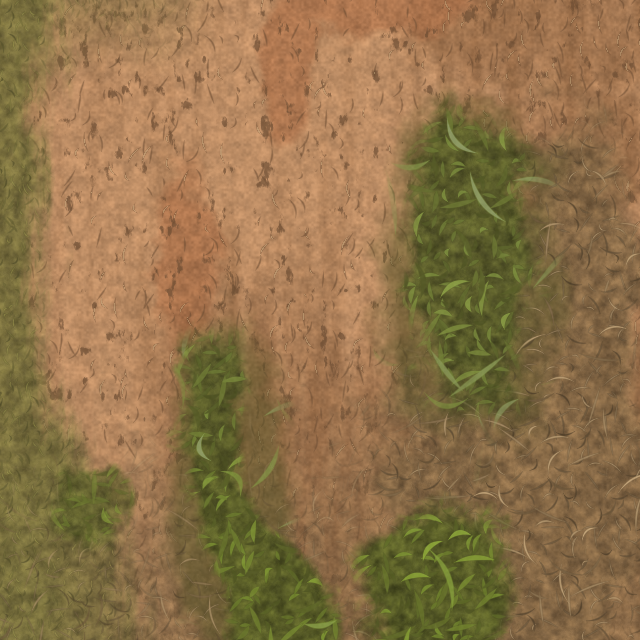
This texture is drawn by a WebGL 2 fragment shader. Its source:

```glsl
#version 300 es
precision highp float;
uniform vec2 u_resolution;
out vec4 fragColor;

#define SOIL_LIGHT vec3(0.75, 0.56, 0.40)
#define SOIL_BROWN vec3(0.59, 0.42, 0.28)
#define SOIL_RED vec3(0.66, 0.43, 0.28)
#define DRY_BASE vec3(0.49, 0.39, 0.26)
#define STRAW vec3(0.73, 0.62, 0.46)
#define OLIVE vec3(0.44, 0.42, 0.22)
#define LEAF_DARK vec3(0.29, 0.30, 0.13)
#define LEAF_LIGHT vec3(0.50, 0.57, 0.25)
#define LEAF_PALE vec3(0.59, 0.64, 0.44)
#define EDGE_ROUGHNESS 0.65

float hash(vec2 p) {
    vec3 q = fract(vec3(p.xyx) * 0.1031);
    q += dot(q, q.yzx + 33.33);
    return fract((q.x + q.y) * q.z);
}

float noise(vec2 p) {
    vec2 i = floor(p), f = fract(p);
    f = f * f * (3.0 - 2.0 * f);
    return mix(mix(hash(i), hash(i + vec2(1, 0)), f.x),
               mix(hash(i + vec2(0, 1)), hash(i + vec2(1, 1)), f.x), f.y);
}

float fbm(vec2 p) {
    float sum = 0.0, amp = 0.5;
    for (int i = 0; i < 5; i++) {
        sum += amp * noise(p);
        p = p * 2.03 + 17.3;
        amp *= 0.5;
    }
    return sum;
}

// Soft ellipse with a ragged rim
float patchMask(vec2 p, vec2 center, vec2 radius, float rough) {
    float d = 1.0 - length((p - center) / radius);
    return smoothstep(-0.22, 0.22, d + (rough - 0.5) * EDGE_ROUGHNESS);
}

// Curved tapering strands scattered over a grid: x = coverage, y = random tone
vec2 strands(vec2 p, float cells, float tilt, float spread, float width, float density) {
    vec2 g = p * cells, result = vec2(0.0);
    float aa = cells / u_resolution.y;
    for (int j = -1; j <= 1; j++)
    for (int i = -1; i <= 1; i++) {
        vec2 cell = floor(g) + vec2(i, j);
        vec2 seed = cell + cells * 3.7 + 100.0;
        float tone = hash(seed + 5.1);
        float angle = tilt + (hash(seed + 11.7) - 0.5) * spread;
        vec2 d = g - cell - vec2(hash(seed + 23.3), hash(seed + 41.9));
        d = mat2(cos(angle), -sin(angle), sin(angle), cos(angle)) * d;
        float len = mix(0.3, 0.85, hash(seed + 59.2));
        float t = clamp(d.x / len, -1.0, 1.0);
        d.y += (t * t - 0.3) * (tone - 0.5) * 0.5;
        float dist = length(vec2(d.x - t * len, d.y)) - width * (1.0 - t * t);
        float cover = smoothstep(aa, -aa, dist) * step(hash(seed + 71.4), density);
        result = mix(result, vec2(1.0, tone), cover);
    }
    return result;
}

void main() {
    vec2 p = gl_FragCoord.xy / u_resolution;
    float rough = fbm(p * 16.0);
    float fine = fbm(p * 75.0);
    float grain = noise(p * 256.0) - 0.5;
    float streak = fbm(p * vec2(55.0, 7.0));
    vec2 w = p + 0.045 * (vec2(fbm(p * 22.0), fbm(p * 22.0 + 50.0)) - 0.5);

    // Region masks
    float leftEdge = 0.055 + 0.15 * smoothstep(0.46, 0.12, p.y) + 0.04 * smoothstep(0.8, 1.0, p.y);
    float olive = smoothstep(0.045, -0.035, w.x - leftEdge + (streak - 0.5) * 0.09);
    olive = max(olive, 0.6 * smoothstep(0.86, 1.03, w.y) * smoothstep(0.38, 0.2, w.x));
    float dry = patchMask(w, vec2(0.89, 0.46), vec2(0.12, 0.36), rough);
    dry = max(dry, patchMask(w, vec2(0.80, 0.16), vec2(0.23, 0.33), rough));
    dry = max(dry, 0.75 * smoothstep(0.42, 0.02, p.y + (streak - 0.5) * 0.35));
    float green = patchMask(w, vec2(0.735, 0.60), vec2(0.105, 0.23), rough);
    float stemX = 0.33 + 0.12 * smoothstep(0.27, 0.02, p.y);
    float stemWidth = 0.045 + 0.045 * smoothstep(0.25, 0.03, p.y);
    float stem = smoothstep(0.016, -0.016, abs(w.x - stemX) - stemWidth + (rough - 0.5) * 0.04)
               * smoothstep(0.50, 0.43, w.y);
    green = max(green, stem);
    green = max(green, patchMask(w, vec2(0.68, 0.085), vec2(0.115, 0.115), rough));
    green = max(green, 0.65 * patchMask(w, vec2(0.14, 0.21), vec2(0.065, 0.06), rough));
    float halo = max(patchMask(p, vec2(0.735, 0.58), vec2(0.14, 0.27), rough),
                     patchMask(p, vec2(0.36, 0.22), vec2(0.09, 0.28), rough));

    // Streaked bare soil
    float brown = smoothstep(0.78, 0.35, p.y) * smoothstep(0.18, 0.32, p.x) * 0.75;
    brown = max(brown, patchMask(w, vec2(0.86, 0.96), vec2(0.22, 0.13), rough) * 0.8);
    brown = max(brown, patchMask(w, vec2(0.86, 0.76), vec2(0.20, 0.13), rough) * 0.75);
    brown *= 1.0 - 0.6 * patchMask(w, vec2(0.57, 0.64), vec2(0.06, 0.22), rough);
    float red = max(patchMask(w, vec2(0.45, 0.90), vec2(0.045, 0.13), rough),
                    patchMask(w, vec2(0.58, 1.0), vec2(0.16, 0.06), rough));
    red = max(red, patchMask(w, vec2(0.29, 0.60), vec2(0.05, 0.13), rough));
    vec3 color = mix(SOIL_LIGHT, SOIL_BROWN, clamp(brown + (streak - 0.47) * 1.1, 0.0, 1.0));
    color = mix(color, SOIL_RED, red * 0.7);
    color *= 1.0 + (fine - 0.48) * 0.28 + grain * 0.08;
    color = mix(color, SOIL_BROWN * 0.72, smoothstep(0.64, 0.76, fbm(p * vec2(75.0, 42.0) + 9.0)) * 0.7);
    vec2 debris = strands(p, 52.0, 1.5, 1.3, 0.07, 0.25 + 0.35 * brown);
    color = mix(color, debris.y > 0.62 ? STRAW : SOIL_BROWN * 0.72, debris.x * 0.6);

    // Matted ground cover
    color = mix(color, DRY_BASE * (0.62 + 0.8 * fine), dry * 0.82);
    vec3 turf = mix(OLIVE, DRY_BASE, 0.45 * smoothstep(0.04, 0.22, p.x + (rough - 0.5) * 0.1));
    color = mix(color, turf * (0.65 + 0.75 * fine), olive * 0.88);
    vec2 blades = strands(p, 78.0, 1.5, 1.8, 0.10, 0.6);
    color = mix(color, turf * (0.65 + 0.75 * blades.y), blades.x * olive * 0.7);
    color = mix(color, LEAF_DARK * 1.05, halo * (1.0 - green) * 0.45);

    // Dry stalks
    vec2 thin = strands(p, 46.0, 0.9, 3.0, 0.06, 0.8);
    color = mix(color, mix(DRY_BASE * 0.55, STRAW, thin.y), thin.x * dry * 0.75);
    vec2 stalk = strands(p + 0.31, 24.0, 0.6, 2.8, 0.045, 0.6);
    color = mix(color, mix(DRY_BASE * 0.8, STRAW * 1.08, stalk.y), stalk.x * dry * 0.85);

    // Leafy clumps
    float sunlit = smoothstep(0.45, 0.05, p.y);
    vec3 leafLight = mix(LEAF_LIGHT, vec3(0.51, 0.61, 0.20), sunlit);
    color = mix(color, mix(LEAF_DARK, leafLight, 0.2) * (0.55 + 0.9 * fine), green * 0.92);
    vec2 small = strands(p + 0.17, 44.0, 1.0, 2.6, 0.15, 0.9);
    color = mix(color, mix(LEAF_DARK, leafLight, small.y), small.x * green * 0.85);
    vec2 broad = strands(p + 0.53, 25.0, 0.9, 2.4, 0.11, 0.75);
    color = mix(color, mix(LEAF_DARK * 1.1, leafLight * 1.12, broad.y), broad.x * green * 0.9);
    vec2 tall = strands(p + 0.73, 14.0, 0.8, 3.0, 0.06, 0.35);
    color = mix(color, mix(leafLight, LEAF_PALE, tall.y), tall.x * max(green, halo * 0.8) * 0.85);

    fragColor = vec4(clamp(color + grain * 0.025, 0.0, 1.0), 1.0);
}
```
